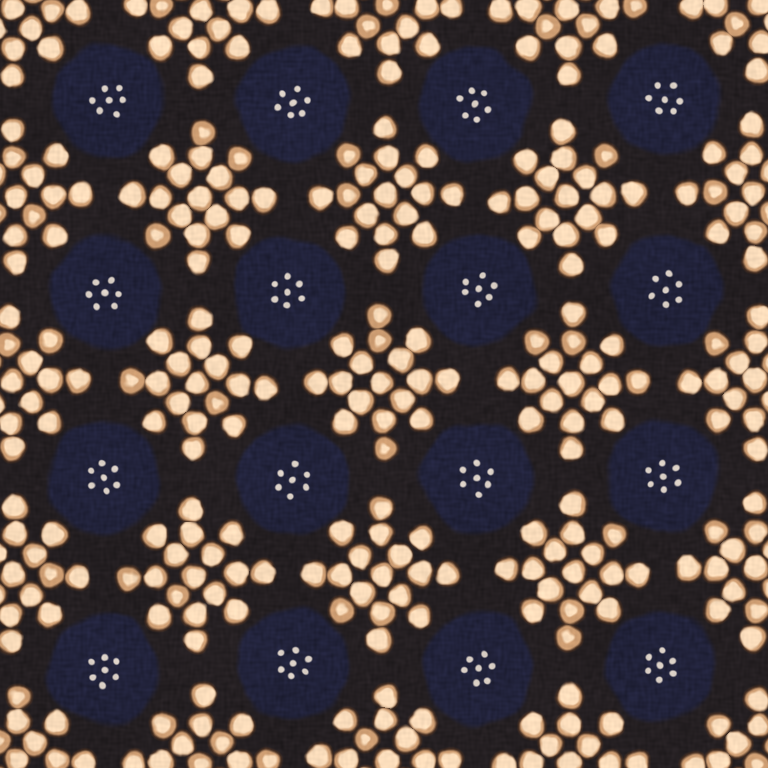
Write a three.js fragment shader that draws this pattern.

```glsl
varying vec2 vUv;

const vec2 PITCH = vec2(0.2415, 0.2455);        // spacing of the stars
const vec4 RING_RADII = vec4(0.0359, 0.0510, 0.0718, 0.0860);
const float BEAD_RADIUS = 0.0161;
const float BEAD_JITTER = 0.0026;
const float STAR_JITTER = 0.0050;
const float DISC_RADIUS = 0.0725;
const float SEED_RADIUS = 0.0043;
const float SEED_RING = 0.0190;
const float WEAVE_DEPTH = 0.14;

const vec3 GROUND = vec3(0.140, 0.120, 0.130);
const vec3 INDIGO = vec3(0.130, 0.135, 0.230);
const vec3 UMBER = vec3(0.270, 0.180, 0.130);
const vec3 BROWN = vec3(0.530, 0.390, 0.280);
const vec3 TAN = vec3(0.810, 0.620, 0.450);
const vec3 CREAM = vec3(0.980, 0.865, 0.735);
const vec3 SEED = vec3(0.860, 0.820, 0.780);
const float TAU = 6.28318;

vec2 hash2(vec2 p) {
  vec2 q = vec2(dot(p, vec2(127.1, 311.7)), dot(p, vec2(269.5, 183.3)));
  return fract(sin(q) * 43758.5);
}

vec2 jitter(vec2 p) { return hash2(p) * 2.0 - 1.0; }

float gradientNoise(vec2 p) {
  vec2 i = floor(p), f = fract(p);
  vec2 u = f * f * (3.0 - 2.0 * f);
  float a = dot(jitter(i), f);
  float b = dot(jitter(i + vec2(1, 0)), f - vec2(1, 0));
  float c = dot(jitter(i + vec2(0, 1)), f - vec2(0, 1));
  float d = dot(jitter(i + vec2(1, 1)), f - vec2(1, 1));
  return mix(mix(a, b, u.x), mix(c, d, u.x), u.y);
}

// 1 inside the edge, 0 outside, blended over the given softness
float inside(float dist, float softness) {
  return 1.0 - smoothstep(-softness, softness, dist);
}

vec2 polar(float radius, float angle) {
  return radius * vec2(cos(angle), sin(angle));
}

// x: distance to an uneven bead, y: how far its stain reaches inwards
vec2 bead(vec2 p, vec2 key) {
  vec2 rnd = hash2(key);
  p -= BEAD_JITTER * jitter(key + 17.0);
  float lobes = cos(3.0 * atan(p.y, p.x + 1e-5) + TAU * rnd.x);
  float dist = length(p) - BEAD_RADIUS * (0.94 + 0.12 * rnd.y + 0.05 * lobes);
  float stain = 0.20 * dot(p, polar(1.0, TAU * rnd.y));
  return vec2(dist, stain + 0.006 * smoothstep(0.75, 1.0, rnd.x));
}

vec2 nearer(vec2 a, vec2 b) { return a.x < b.x ? a : b; }

// A centre bead and four rings of four, alternately diagonal and upright
vec2 star(vec2 p, vec2 cell) {
  vec2 key = cell * 23.0;
  vec2 best = bead(p, key);
  float tilt = 0.05 * jitter(cell + 5.0).x;
  for (int ring = 0; ring < 4; ring++) {
    float turn = tilt + (ring == 0 || ring == 2 ? TAU / 8.0 : 0.0);
    for (int arm = 0; arm < 4; arm++) {
      vec2 spot = polar(RING_RADII[ring], turn + float(arm) * TAU / 4.0);
      best = nearer(best, bead(p - spot, key + vec2(ring + 1, arm + 1)));
    }
  }
  return best;
}

// Six small seeds around a seventh
float seeds(vec2 p, vec2 cell) {
  float dist = length(p) - SEED_RADIUS;
  float turn = TAU * hash2(cell + 41.0).x;
  for (int i = 0; i < 6; i++) {
    vec2 spot = polar(SEED_RING, turn + float(i) * TAU / 6.0);
    spot += 0.0025 * jitter(cell * 13.0 + float(i));
    dist = min(dist, length(p - spot) - SEED_RADIUS);
  }
  return dist;
}

void main() {
  vec2 uv = vUv + 0.0020 * vec2(gradientNoise(vUv * 65.0), gradientNoise(vUv * 65.0 + 31.0));
  vec2 grid = (uv - 0.5) / PITCH;

  // Indigo discs between the stars
  vec2 discCell = floor(grid);
  vec2 discPos = (grid - discCell - 0.5) * PITCH - STAR_JITTER * jitter(discCell + 71.0);
  float ragged = 0.012 * gradientNoise(vUv * 22.0);
  vec3 color = mix(GROUND, INDIGO, inside(length(discPos) - DISC_RADIUS + ragged, 0.005));
  color = mix(color, SEED, inside(seeds(discPos, discCell), 0.0015));

  // Beads, dyed from a dark halo through tan to a pale core
  vec2 starCell = floor(grid + 0.5);
  vec2 starPos = (grid - starCell) * PITCH - STAR_JITTER * jitter(starCell + 9.0);
  vec2 dye = star(starPos, starCell);
  float blotch = 0.003 * gradientNoise(vUv * 110.0);
  color = mix(color, UMBER, inside(dye.x - 0.0022, 0.0022));
  color = mix(color, BROWN, inside(dye.x, 0.0015));
  color = mix(color, TAN, inside(dye.x + 0.0015, 0.0015));
  color = mix(color, CREAM, inside(dye.x + dye.y + blotch + 0.0035, 0.0025));

  // Woven threads and faded patches
  float weave = gradientNoise(vUv * vec2(70.0, 230.0)) + gradientNoise(vUv * vec2(230.0, 70.0) + 53.0);
  float fade = 0.10 * gradientNoise(vUv * 9.0);
  float pale = smoothstep(0.3, 0.8, color.r);
  color *= 1.0 + mix(WEAVE_DEPTH * 1.6, WEAVE_DEPTH * 0.4, pale) * weave + fade * (1.0 - 0.7 * pale);

  gl_FragColor = vec4(color, 1.0);
}
```
